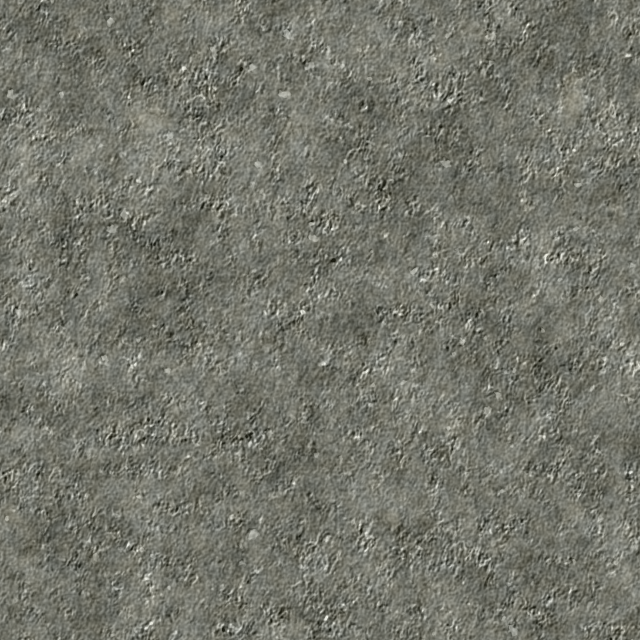
Give the GLSL for this texture, as a WebGL 2 fragment shader.

```glsl
#version 300 es
precision highp float;
uniform vec2 u_resolution;
out vec4 fragColor;

// Two uniform random values per lattice cell
vec2 hash2(vec2 cell) {
  uvec2 v = uvec2(ivec2(cell) + 4096);
  v = v * 1664525u + 1013904223u;
  v.x += v.y * 1664525u;
  v.y += v.x * 1664525u;
  v ^= v >> 16u;
  v.x += v.y * 1664525u;
  v.y += v.x * 1664525u;
  v ^= v >> 16u;
  return vec2(v & 65535u) / 65536.0;
}

float cornerSlope(vec2 cell, vec2 offset) {
  float angle = 6.28319 * hash2(cell).x;
  return dot(vec2(cos(angle), sin(angle)), offset);
}

float gradientNoise(vec2 p) {
  vec2 i = floor(p), f = p - i;
  vec2 w = f * f * f * (f * (f * 6.0 - 15.0) + 10.0);
  vec2 e = vec2(1, 0);
  float low = mix(cornerSlope(i, f), cornerSlope(i + e.xy, f - e.xy), w.x);
  float high = mix(cornerSlope(i + e.yx, f - e.yx), cornerSlope(i + 1.0, f - 1.0), w.x);
  return mix(low, high, w.y);
}

// Surface height from lumps down to the finest grit
float gritHeight(vec2 q) {
  return 0.6 * gradientNoise(q * 58.0 + 13.0) + 0.9 * gradientNoise(q * 112.0)
       + 0.75 * gradientNoise(q * 203.0 + 31.0);
}

// Sparse angular stones: x is the body, y the shadow on the upper left
vec2 scatterStones(vec2 p, float density, float softness) {
  vec2 base = floor(p), stones = vec2(0);
  float wobble = 0.22 * gradientNoise(p * 3.7);
  for (int y = -1; y <= 1; y++) {
    for (int x = -1; x <= 1; x++) {
      vec2 cell = base + vec2(x, y);
      vec2 pick = hash2(cell + 517.0);
      if (pick.x > density) continue;
      vec2 d = p - cell - 0.2 - 0.6 * hash2(cell + 91.0);
      float angle = 40.0 * pick.y;
      vec2 r = mat2(cos(angle), sin(angle), -sin(angle), cos(angle)) * d;
      float radius = mix(0.12, 0.36, pick.y * pick.y);
      float body = max(abs(r.x) * 1.3, 0.6 * abs(r.x) + 0.8 * abs(r.y)) + wobble - radius;
      float shade = length(d + vec2(0.13, -0.15)) + wobble - radius;
      stones = max(stones, 1.0 - smoothstep(-softness, softness, vec2(body, shade)));
    }
  }
  return vec2(stones.x, stones.y * (1.0 - stones.x));
}

void main() {
  vec2 p = gl_FragCoord.xy / min(u_resolution.x, u_resolution.y);

  // Broad mottling and small patches of rougher ground
  float mottle = 0.09 * gradientNoise(p * 6.0) + 0.1 * gradientNoise(p * 15.0 + 7.0)
               + 0.08 * gradientNoise(p * 36.0 + 3.0) + 0.08 * gradientNoise(p * 75.0 + 9.0);
  float rough = smoothstep(-0.3, 0.7, 0.6 * gradientNoise(p * 11.0 + 20.0)
              + 0.9 * gradientNoise(p * 36.0 + 50.0));

  // Slightly upright grit, lit from the lower right
  vec2 bent = p + 0.002 * vec2(gradientNoise(p * 60.0 + 60.0), gradientNoise(p * 60.0 + 90.0));
  vec2 q = vec2(dot(bent, vec2(0.93, -0.37)), 0.8 * dot(bent, vec2(0.37, 0.93)));
  float relief = gritHeight(q) - gritHeight(q + vec2(0.0023, -0.0005));

  // Worn pale patches flatten the grit; small chips stand out of it
  float worn = scatterStones(p * 14.0 + 5.0, 0.1, 0.17).x;
  vec2 chips = scatterStones(p * 44.0 + 11.0, 0.035, 0.1);
  float shade = relief * 0.25 * (0.55 + 1.5 * rough) * (1.0 - 0.5 * max(worn, chips.x));
  float glint = max(shade, 0.0);

  // Isolated bright flecks and dark pits, denser on rough ground
  float speck = gradientNoise(q * 118.0 + 140.0);
  float fleck = smoothstep(0.22, 0.55, speck) * (0.25 + rough);
  float pit = smoothstep(0.24, 0.58, -speck) * (0.2 + rough);
  float grain = 0.13 * gradientNoise(p * 190.0 + 17.0);

  float tone = 0.447 + mottle + shade + 0.9 * glint * glint + grain
             + 0.27 * fleck - 0.2 * pit
             + 0.06 * worn + 0.2 * chips.x - 0.12 * chips.y;
  tone = clamp(tone, 0.1, 0.92);

  // Olive grey, drifting between warm and cool
  float warmth = 0.02 * gradientNoise(p * 31.0 + 70.0) + 0.012 * worn;
  vec3 color = tone + vec3(0.0, 0.004, -0.036) + warmth * vec3(0.7, 0.1, -0.9);
  fragColor = vec4(color, 1.0);
}
```
